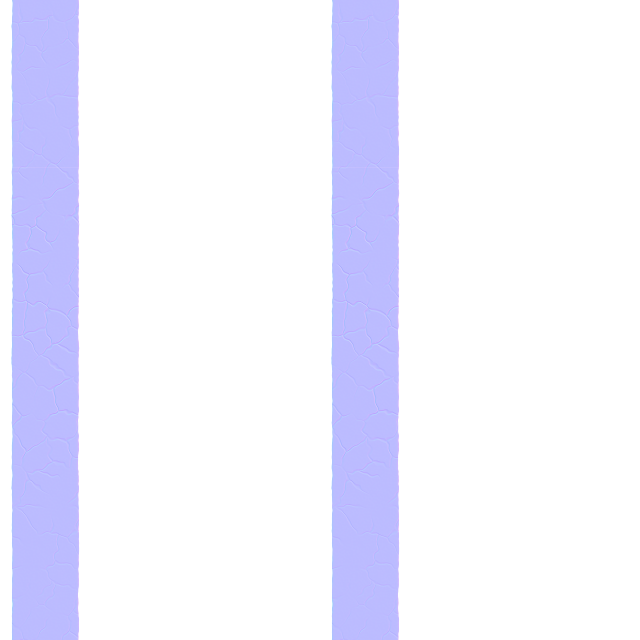
A Shadertoy shader for this texture map:

```glsl
// Normal map of two cracked, rough-edged painted stripes on a white sheet.

const vec3 WHITE = vec3(1.0);
const float PERIOD = 0.5;
const float STRIPE_LEFT = 0.0188;
const float STRIPE_RIGHT = 0.1229;
const float GAMMA = 2.25;

vec2 hash2(vec2 p) {
    vec3 q = fract(p.xyx * vec3(0.1031, 0.1030, 0.0973));
    q += dot(q, q.yzx + 33.33);
    return fract((q.xx + q.yz) * q.zy);
}

float gradDot(vec2 cell, vec2 corner, vec2 f) {
    return dot(hash2(cell + corner) * 2.0 - 1.0, f - corner);
}

// Gradient noise, roughly -0.7 to 0.7
float gradientNoise(vec2 p) {
    vec2 i = floor(p), f = p - i;
    vec2 u = f * f * f * (f * (f * 6.0 - 15.0) + 10.0);
    float low = mix(gradDot(i, vec2(0, 0), f), gradDot(i, vec2(1, 0), f), u.x);
    float high = mix(gradDot(i, vec2(0, 1), f), gradDot(i, vec2(1, 1), f), u.x);
    return mix(low, high, u.y);
}

// Distance to the nearest border between Voronoi cells
float cellBorder(vec2 p) {
    vec2 i = floor(p), f = p - i;
    vec2 nearest = vec2(0.0), nearestCell = vec2(0.0);
    float best = 8.0;
    for (int y = -1; y <= 1; y++)
    for (int x = -1; x <= 1; x++) {
        vec2 g = vec2(x, y);
        vec2 r = g + hash2(i + g) - f;
        float d = dot(r, r);
        if (d < best) { best = d; nearest = r; nearestCell = g; }
    }
    float border = 8.0;
    for (int y = -2; y <= 2; y++)
    for (int x = -2; x <= 2; x++) {
        vec2 g = nearestCell + vec2(x, y);
        vec2 r = g + hash2(i + g) - f;
        vec2 gap = r - nearest;
        if (dot(gap, gap) > 0.0001)
            border = min(border, dot(0.5 * (nearest + r), normalize(gap)));
    }
    return border;
}

// Groove depth of the crack network at a point, 0 to 1
float crackDepth(vec2 p, float cells, float width) {
    vec2 warp = vec2(gradientNoise(p * 75.0), gradientNoise(p * 75.0 + 31.7));
    float d = cellBorder((p + warp * 0.008) * cells) / cells;
    float patchy = smoothstep(-0.3, 0.2, gradientNoise(p * 24.0 + 7.3));
    return (1.0 - smoothstep(0.0, width, d)) * patchy;
}

// Surface height: cracks are deepest in the middle of the sheet
float surfaceHeight(vec2 p) {
    float middle = smoothstep(0.18, 0.36, p.y) * (1.0 - smoothstep(0.62, 0.8, p.y));
    float cracks = crackDepth(p, 25.0, 0.0024) * mix(0.45, 0.85, middle);
    float grain = gradientNoise(p * 260.0) * 0.08 + gradientNoise(p * 70.0) * 0.10;
    return grain - cracks;
}

vec2 surfaceSlope(vec2 p, float e) {
    float h = surfaceHeight(p);
    return vec2(surfaceHeight(p + vec2(e, 0.0)) - h,
                surfaceHeight(p + vec2(0.0, e)) - h) / e;
}

// Ragged offset of a vertical edge
float raggedEdge(float y, float seed) {
    return gradientNoise(vec2(y * 38.0, seed)) * 0.0016
         + gradientNoise(vec2(y * 130.0, seed + 9.0)) * 0.0012;
}

vec3 normalColour(vec2 tilt) {
    vec3 n = normalize(vec3(tilt, 1.0));
    return pow(n * 0.5 + 0.5, vec3(1.0 / GAMMA));
}

void mainImage(out vec4 fragColor, in vec2 fragCoord) {
    vec2 uv = fragCoord / iResolution.xy;
    float pixel = 1.0 / iResolution.x;
    vec2 p = vec2(mod(uv.x, PERIOD), uv.y);

    // Signed distances inward from both ragged edges
    float fromLeft = p.x - STRIPE_LEFT - raggedEdge(p.y, 2.4);
    float fromRight = STRIPE_RIGHT - p.x + raggedEdge(p.y, 17.6);
    float inside = min(fromLeft, fromRight);
    float coverage = smoothstep(-0.5 * pixel, 0.5 * pixel, inside);

    vec3 colour = WHITE;
    if (coverage > 0.0) {
        vec2 tilt = -surfaceSlope(p, 0.0013) * 0.00042;

        // Bevels: cyan on the left, pink on the right
        float leftBevel = exp(-max(fromLeft, 0.0) / 0.0012);
        float rightBevel = exp(-max(fromRight, 0.0) / 0.0012);
        float wear = 0.6 + gradientNoise(vec2(p.y * 45.0, 5.2));
        tilt += vec2(-0.55, 0.28) * leftBevel * wear;
        tilt += vec2(0.6, -0.06) * rightBevel * wear;

        // Faint seam across the stripe
        float seam = 1.0 - smoothstep(0.0, 0.0014, abs(p.y - 0.738));
        vec3 paint = normalColour(tilt) + vec3(0.03, 0.015, 0.0) * seam;
        colour = mix(WHITE, paint, coverage);
    }
    fragColor = vec4(clamp(colour, 0.0, 1.0), 1.0);
}
```
